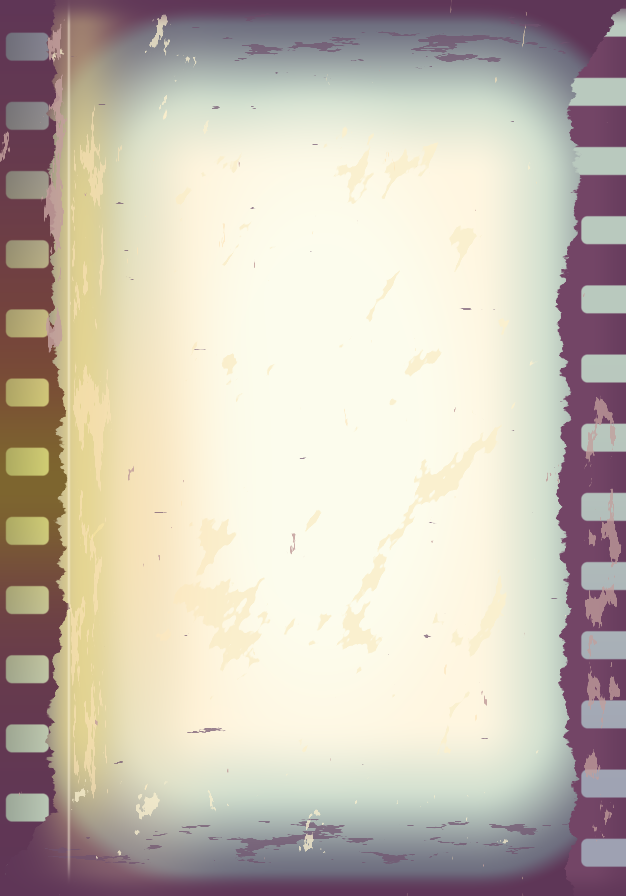
Reproduce this background procedurally as a WebGL 1 fragment shader.

```glsl
precision highp float;
// Weathered film frame: glowing cream paper between two torn, perforated strips.
uniform vec2 u_resolution;

#define ASPECT 0.7
#define HOLE_PITCH 0.0772
#define HOLE_HALF_HEIGHT 0.0156
#define HOLE_RADIUS 0.007
#define LEFT_EDGE 0.059
#define RIGHT_EDGE 0.631
#define TEAR 0.030
#define STAIN_SCALE 15.0

const vec3 PLUM   = vec3(0.37, 0.21, 0.34);
const vec3 MAUVE  = vec3(0.45, 0.27, 0.40);
const vec3 SLATE  = vec3(0.42, 0.42, 0.49);
const vec3 MIST   = vec3(0.79, 0.86, 0.80);
const vec3 CREAM  = vec3(1.00, 0.965, 0.88);
const vec3 IVORY  = vec3(0.99, 0.99, 0.93);
const vec3 STAIN  = vec3(0.98, 0.94, 0.81);
const vec3 PEACH  = vec3(0.99, 0.89, 0.72);
const vec3 STRAW  = vec3(0.93, 0.86, 0.55);
const vec3 BROWN  = vec3(0.47, 0.27, 0.22);
const vec3 OLIVE  = vec3(0.50, 0.44, 0.17);
const vec3 BLUSH  = vec3(0.76, 0.62, 0.61);

float bump(float x, float center, float width) {
  float t = (x - center) / width;
  return exp(-t * t);
}

// 1 inside the interval, fading over the given softness
float band(float x, float lo, float hi, float soft) {
  return smoothstep(lo - soft, lo + soft, x) * (1.0 - smoothstep(hi - soft, hi + soft, x));
}

vec2 hash2(vec2 p) {
  return fract(sin(vec2(dot(p, vec2(127.1, 311.7)), dot(p, vec2(269.5, 183.3)))) * 43758.5);
}

// Cellular noise: distance to the nearest scattered point
float cells(vec2 p) {
  vec2 id = floor(p), f = fract(p);
  float nearest = 4.0;
  for (int j = -1; j <= 1; j++)
    for (int i = -1; i <= 1; i++) {
      vec2 g = vec2(float(i), float(j));
      vec2 r = g + hash2(id + g) - f;
      nearest = min(nearest, dot(r, r));
    }
  return sqrt(nearest);
}

float grunge(vec2 p) {
  float sum = 0.0, amp = 0.48;
  for (int k = 0; k < 4; k++) {
    sum += amp * cells(p);
    p = p * 2.17 + vec2(13.7, 5.3);
    amp *= 0.56;
  }
  return sum;
}

// Flaked coverage that grows with density
float chips(vec2 p, float density) {
  return smoothstep(0.0, 0.03, grunge(p) - 0.76 + 0.3 * density);
}

float roundBox(vec2 p, vec2 halfSize, float r) {
  vec2 d = abs(p) - halfSize + r;
  return length(max(d, 0.0)) + min(max(d.x, d.y), 0.0) - r;
}

// Column of perforations
float holes(vec2 q, float x, float halfWidth, float y0, float aa) {
  float y = mod(q.y - y0 + 0.5 * HOLE_PITCH, HOLE_PITCH) - 0.5 * HOLE_PITCH;
  float d = roundBox(vec2(q.x - x, y), vec2(halfWidth, HOLE_HALF_HEIGHT), HOLE_RADIUS);
  return 1.0 - smoothstep(-aa, aa, d);
}

void main() {
  vec2 q = gl_FragCoord.xy / u_resolution * vec2(ASPECT, 1.0);
  float x = q.x, y = q.y, aa = 1.0 / u_resolution.y;

  // Paper, darkening toward a soft rounded frame
  float depth = -roundBox(q - vec2(0.378, 0.5), vec2(0.348, 0.5), 0.2);
  vec3 col = mix(PLUM, SLATE, smoothstep(0.0, 0.03, depth));
  col = mix(col, MIST, smoothstep(0.015, 0.125, depth));
  col = mix(col, CREAM, smoothstep(0.085, 0.2, depth));
  float core = length((q - vec2(0.36, 0.52)) / vec2(0.22, 0.42));
  col = mix(col, IVORY, 1.0 - smoothstep(0.45, 1.0, core));

  // Slanted stains
  float inner = band(x, 0.16, 0.57, 0.05) * band(y, 0.13, 0.88, 0.06);
  float stainDensity = inner * (0.56 + 0.16 * bump(length(q - vec2(0.32, 0.3)), 0.0, 0.16));
  col = mix(col, STAIN, chips(vec2(x - 0.45 * y, 0.65 * y) * STAIN_SCALE, stainDensity));

  // Warm light leak on the left
  col = mix(col, PEACH, 0.85 * bump(x, 0.15, 0.075) * bump(y, 0.42, 0.34));
  float leak = bump(x, 0.09, 0.04) * mix(0.8, 0.4, smoothstep(0.75, 1.0, y));
  col = mix(col, STRAW, leak * smoothstep(0.0, 0.2, y));
  float flakes = band(x, 0.078, 0.122, 0.012) * band(y, 0.1, 0.9, 0.06);
  col = mix(col, PEACH, 0.6 * chips(q * vec2(75.0, 11.0), 0.95 * flakes));

  // Streaks along the top and bottom, with pale flakes beside them
  float streaks = bump(y, 0.95, 0.03) * band(x, 0.25, 0.65, 0.06)
                + bump(y, 0.058, 0.028) * band(x, 0.06, 0.63, 0.05);
  col = mix(col, mix(MAUVE, SLATE, 0.35), 0.7 * chips(q * vec2(14.0, 75.0), 0.85 * streaks));
  float pale = band(x, 0.17, 0.22, 0.015) * band(y, 0.88, 0.99, 0.015)
             + 0.75 * band(x, 0.1, 0.58, 0.04) * bump(y, 0.105, 0.035);
  col = mix(col, STAIN, 0.75 * chips(q * vec2(34.0, 19.0) + 7.0, 0.85 * pale));

  // Left strip
  float tear = TEAR * (grunge(q * vec2(20.0, 34.0)) - 0.45);
  float leftEdge = LEFT_EDGE + 0.012 * band(y, 0.27, 0.6, 0.02) - 0.7 * max(0.0, 0.1 - y) + tear;
  float warmth = bump(y, 0.53, 0.27), glow = bump(y, 0.46, 0.1);
  vec3 leftFilm = mix(mix(PLUM, BROWN, warmth), OLIVE, 0.75 * glow);
  vec3 leftHole = mix(mix(MIST * 0.87, SLATE * 1.12, smoothstep(0.2, 0.9, y)), STRAW * 0.84, warmth);
  leftHole = mix(leftHole, vec3(0.78, 0.78, 0.42), 0.8 * glow) * mix(0.85, 1.05, x / 0.055);
  leftFilm = mix(leftFilm, leftHole, holes(q, 0.0306, 0.024, 0.9479, aa));
  col = mix(col, leftFilm, 1.0 - smoothstep(-aa, aa, x - leftEdge));
  float scuff = band(x, 0.049, 0.074, 0.009) * band(y, 0.61, 0.99, 0.03);
  col = mix(col, BLUSH, 0.85 * chips(q * vec2(48.0, 13.0) + 3.0, 1.05 * scuff));

  // Right strip; the upper perforations are torn open
  float rightEdge = RIGHT_EDGE + 0.005 * sin(30.0 * y - 2.36) + 0.012 * smoothstep(0.7, 0.8, y)
                  + 0.01 * (1.0 - smoothstep(0.05, 0.3, y)) + 0.63 * max(0.0, y - 0.913) + tear;
  float strip = smoothstep(-aa, aa, x - rightEdge);
  float scrape = band(x, 0.652, 0.69, 0.008) * band(y, 0.04, 0.56, 0.04);
  vec3 rightFilm = mix(MAUVE, PLUM, 0.5 * smoothstep(0.66, 0.7, x));
  vec3 rightHole = mix(SLATE * 1.4, MIST * 0.94, smoothstep(0.05, 0.6, y) * 0.7 + 0.2);
  float opened = 0.02 * step(0.79, y);
  rightFilm = mix(rightFilm, rightHole, holes(q, 0.68, 0.03 + opened, 0.8203, aa));
  rightFilm = mix(rightFilm, BLUSH, 0.75 * chips(q * vec2(42.0, 15.0), 0.95 * scrape));
  col = mix(col, rightFilm, strip);

  // Fine vertical scratch and dark outer rims
  col = mix(col, CREAM, 0.5 * bump(x, 0.077, 0.0015) * band(y, 0.03, 0.99, 0.02));
  float rim = 1.0 - smoothstep(0.0, 0.03, min(y, 1.0 - y));
  gl_FragColor = vec4(mix(col, PLUM, 0.75 * rim), 1.0);
}
```
